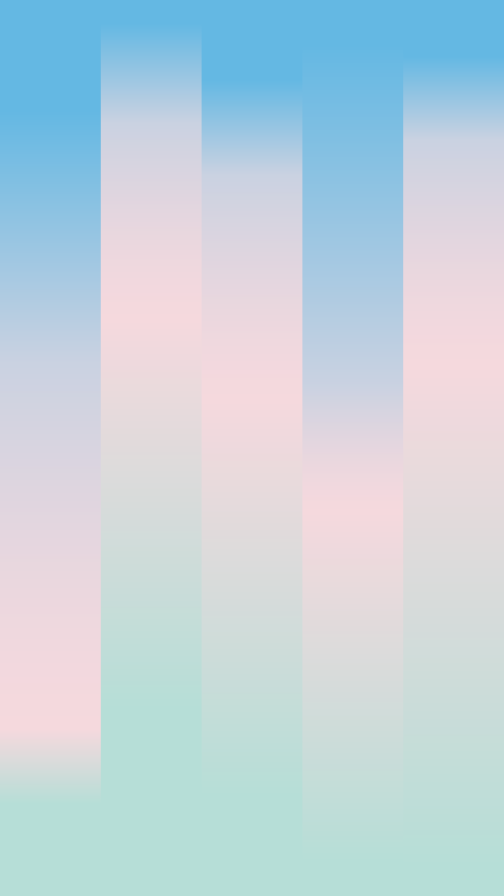
A Shadertoy shader for this background:

```glsl
const float COLUMNS = 5.0;
const vec3 SKY   = vec3(0.392, 0.722, 0.890);
const vec3 LILAC = vec3(0.790, 0.822, 0.882);
const vec3 PINK  = vec3(0.960, 0.850, 0.868);
const vec3 MINT  = vec3(0.712, 0.870, 0.842);
const float PINK_EASE = 1.5;

// Heights where each column reaches sky, lilac, pink and mint
const vec4 STOPS[5] = vec4[5](
    vec4(0.876, 0.596, 0.186, 0.102),
    vec4(0.974, 0.863, 0.642, 0.206),
    vec4(0.911, 0.805, 0.551, 0.108),
    vec4(0.950, 0.570, 0.427, 0.036),
    vec4(0.937, 0.844, 0.590, 0.030));

// Progress from 0 to 1 while descending between two heights
float descend(float top, float bottom, float y) {
    return clamp((top - y) / (top - bottom), 0.0, 1.0);
}

vec3 columnColor(float index, float y) {
    vec4 stops = STOPS[int(clamp(index, 0.0, COLUMNS - 1.0))];
    float toPink = 1.0 - pow(1.0 - descend(stops.y, stops.z, y), PINK_EASE);
    vec3 color = mix(SKY, LILAC, descend(stops.x, stops.y, y));
    color = mix(color, PINK, toPink);
    return mix(color, MINT, descend(stops.z, stops.w, y));
}

void mainImage(out vec4 fragColor, in vec2 fragCoord) {
    vec2 uv = fragCoord / iResolution.xy;

    // Blend the two columns beside the nearest edge over one pixel
    float x = uv.x * COLUMNS;
    float edge = floor(x + 0.5);
    float pixelWidth = COLUMNS / iResolution.x;
    float side = clamp((x - edge) / pixelWidth + 0.5, 0.0, 1.0);

    vec3 color = mix(columnColor(edge - 1.0, uv.y), columnColor(edge, uv.y), side);
    fragColor = vec4(color, 1.0);
}
```
